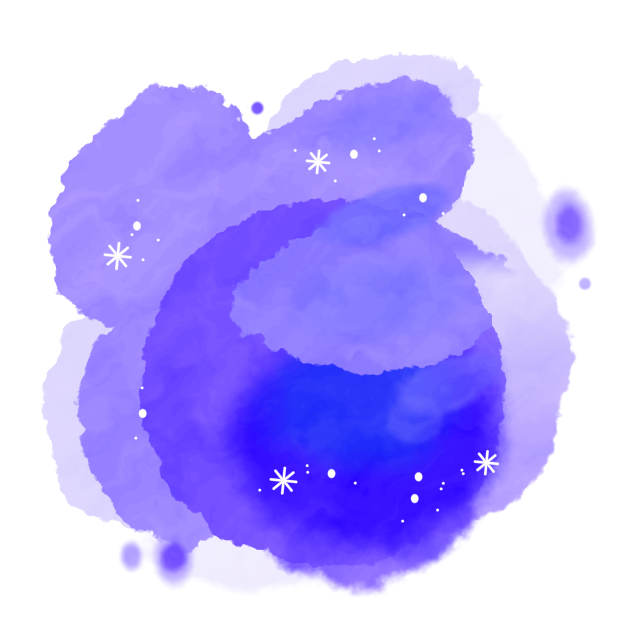
Write a WebGL 2 fragment shader that draws this background.

```glsl
#version 300 es
precision highp float;
// A violet watercolour cloud on white paper with sprinkled stars.
// Translucent ellipses with noise-torn edges are glazed from pale to dark,
// then tinted with stepped pigment noise; stars are folded capsules.

#define PAPER   vec3(1.0)
#define MIST    vec3(0.87, 0.84, 0.99)
#define LILAC   vec3(0.62, 0.53, 1.00)
#define VIOLET  vec3(0.45, 0.31, 1.00)
#define PERI    vec3(0.48, 0.46, 1.00)
#define INDIGO  vec3(0.23, 0.08, 1.00)
#define COBALT  vec3(0.17, 0.21, 0.98)
#define WOBBLE  0.045
#define TEAR    0.022
#define GRAIN   0.16
#define SPOKES  8.0

uniform vec2 u_resolution;
out vec4 fragColor;

// Large sparks: the first four are stars, the rest are dots
const vec2 SPARKS[11] = vec2[11](
  vec2(.497, .747), vec2(.184, .600), vec2(.443, .249), vec2(.760, .277),
  vec2(.553, .759), vec2(.661, .691), vec2(.214, .647), vec2(.223, .354),
  vec2(.518, .260), vec2(.654, .255), vec2(.648, .221));

float hash(vec2 p) {
  return fract(sin(dot(p, vec2(127.1, 311.7))) * 43758.5453);
}

float noise(vec2 p) {
  vec2 i = floor(p), f = fract(p);
  f = f * f * (3.0 - 2.0 * f);
  return mix(mix(hash(i), hash(i + vec2(1, 0)), f.x),
             mix(hash(i + vec2(0, 1)), hash(i + vec2(1, 1)), f.x), f.y);
}

float fbm(vec2 p) {
  float sum = 0.0, amp = 0.5;
  for (int i = 0; i < 4; i++) {
    sum += amp * noise(p);
    p = mat2(1.6, 1.2, -1.2, 1.6) * p + 7.3;
    amp *= 0.5;
  }
  return sum / 0.9375;
}

// Coverage of a tilted ellipse with a wobbly, torn rim
float wash(vec2 p, vec2 center, vec2 radii, float tilt, float soft) {
  float c = cos(tilt), s = sin(tilt), size = min(radii.x, radii.y);
  vec2 q = mat2(c, -s, s, c) * (p - center);
  float d = (length(q / radii) - 1.0) * size;
  float rough = min(1.0, size * 9.0);
  vec2 seed = center * 37.0;
  d += rough * WOBBLE * (fbm(p * 9.0 + seed) - 0.5);
  d += rough * TEAR * (fbm(p * 55.0 + seed) - 0.5);
  return 1.0 - smoothstep(-soft, soft, d);
}

void glaze(inout vec3 col, vec3 pigment, float amount) {
  col = mix(col, pigment, amount);
}

// Distance to a star of thin rounded spokes
float star(vec2 q, float len) {
  float sector = 6.28319 / SPOKES;
  float a = mod(atan(q.y, q.x) + 0.1 + 0.5 * sector, sector) - 0.5 * sector;
  vec2 f = length(q) * vec2(cos(a), sin(a));
  f.x -= clamp(f.x, 0.0, len);
  return length(f) - 0.0021;
}

float sparkles(vec2 p, float px) {
  float d = 1.0;
  for (int i = 0; i < 11; i++) {
    vec2 q = p - SPARKS[i];
    float id = float(i);
    d = min(d, i < 4 ? star(q, 0.017 + 0.004 * hash(vec2(id, 3.0)))
                     : length(q * vec2(1.0, 0.85)) - 0.006);
    // Tiny specks scattered around each spark
    for (int j = 0; j < 2; j++) {
      float a = 6.28319 * hash(vec2(id, float(j) + 5.0));
      d = min(d, length(q - 0.04 * vec2(cos(a), sin(a))) - 0.0022);
    }
  }
  return 1.0 - smoothstep(-px, px, d);
}

void main() {
  float side = min(u_resolution.x, u_resolution.y), px = 0.8 / side;
  vec2 p = (gl_FragCoord.xy - 0.5 * u_resolution) / side + 0.5;
  float edge = max(0.0018, px);
  vec3 col = PAPER;

  // Pale outer washes
  glaze(col, MIST, 0.42 * wash(p, vec2(.723, .694), vec2(.241, .111), -1.1, .006));
  glaze(col, MIST, 0.45 * wash(p, vec2(.390, .154), vec2(.170, .072), 0.0, .008));
  glaze(col, MIST, 0.95 * wash(p, vec2(.555, .792), vec2(.190, .104), 0.45, edge));
  glaze(col, MIST, 0.95 * wash(p, vec2(.241, .355), vec2(.176, .182), 0.0, edge));
  vec3 rightTone = mix(vec3(.74, .66, 1.0), MIST, smoothstep(.25, .62, p.y));
  glaze(col, rightTone, wash(p, vec2(.664, .427), vec2(.224, .267), 0.0, .004));

  // Lilac petals and the violet body
  glaze(col, LILAC, 0.95 * wash(p, vec2(.234, .681), vec2(.195, .137), 0.88, edge));
  glaze(col, LILAC, 0.95 * wash(p, vec2(.534, .720), vec2(.221, .130), 0.45, edge));
  glaze(col, LILAC, 0.95 * wash(p, vec2(.312, .349), vec2(.189, .195), 0.0, edge));
  glaze(col, VIOLET, 0.85 * wash(p, vec2(.560, .232), vec2(.182, .142), 0.0, .012));
  float body = wash(p, vec2(.508, .401), vec2(.283, .293), 0.0, edge);
  glaze(col, mix(VIOLET, LILAC, 0.5 * smoothstep(.62, .8, p.x)), body);

  // Dark pool, bluer towards its upper middle
  float blue = wash(p, vec2(.560, .375), vec2(.145, .105), 0.0, .035);
  glaze(col, mix(INDIGO, COBALT, blue), wash(p, vec2(.573, .325), vec2(.205, .180), 0.0, .035));
  glaze(col, PERI, 0.6 * wash(p, vec2(.700, .400), vec2(.090, .040), 0.35, .010));
  glaze(col, PERI, 0.3 * wash(p, vec2(.650, .345), vec2(.045, .040), 0.0, .006));

  // Light cloud over the pool and blue blooms above
  float cloud = wash(p, vec2(.585, .540), vec2(.210, .122), 0.12, edge);
  glaze(col, vec3(.56, .49, 1.0), cloud * max(body, smoothstep(.56, .62, p.y)));
  glaze(col, PERI, 0.75 * wash(p, vec2(.590, .530), vec2(.125, .055), 0.1, .025));
  glaze(col, PERI, 0.85 * wash(p, vec2(.605, .665), vec2(.105, .035), 0.3, .008));
  glaze(col, PERI, 0.50 * wash(p, vec2(.600, .810), vec2(.095, .040), 0.3, .020));

  // Loose drops
  glaze(col, LILAC, 0.6 * wash(p, vec2(.888, .648), vec2(.037, .052), 0.0, .010));
  glaze(col, VIOLET, 0.8 * wash(p, vec2(.890, .650), vec2(.021, .029), 0.0, .010));
  glaze(col, LILAC, 0.6 * wash(p, vec2(.914, .557), vec2(.009), 0.0, .003));
  glaze(col, LILAC, 0.8 * wash(p, vec2(.206, .132), vec2(.017, .022), 0.0, .007));
  glaze(col, LILAC, 0.7 * wash(p, vec2(.271, .129), vec2(.027, .037), 0.0, .010));
  glaze(col, VIOLET, wash(p, vec2(.271, .129), vec2(.018, .020), 0.0, .007));
  glaze(col, VIOLET, 0.9 * wash(p, vec2(.402, .831), vec2(.009), 0.0, .003));

  // Stepped pigment grain, streaked along the brush direction
  vec2 stroke = mat2(.92, -.39, .39, .92) * p * vec2(9.0, 20.0);
  float steps = fbm(stroke + 2.5 * fbm(p * 14.0)) * 9.0;
  float tone = (floor(steps) + smoothstep(.6, 1.0, fract(steps))) / 9.0 - 0.5;
  float ink = min(1.0, 2.5 * (1.0 - col.g));
  col += GRAIN * ink * tone * vec3(1.0, 1.0, 0.0);

  col = mix(col, PAPER, sparkles(p, px));
  fragColor = vec4(clamp(col, 0.0, 1.0), 1.0);
}
```
